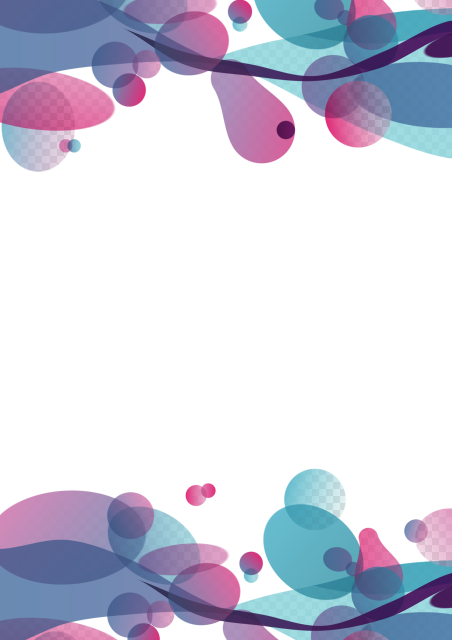
Give the GLSL for this background, as a Shadertoy shader.

```glsl
#define GRID 768.0                    // design units over the canvas height
#define CELL 8.5                      // checker size
#define OVERLAP 0.62                  // how far overlapping inks multiply
#define LOWER_SHIFT vec2(22.0, 662.5) // place of the lower group
#define LOWER_SCALE 0.97
#define PINK vec3(0.88, 0.17, 0.47)
#define ROSE vec3(0.87, 0.53, 0.72)
#define TEAL vec3(0.40, 0.74, 0.81)
#define AQUA vec3(0.52, 0.83, 0.86)
#define BLUE vec3(0.42, 0.54, 0.70)
#define MAUVE vec3(0.64, 0.52, 0.71)
#define PLUM vec3(0.36, 0.12, 0.38)

vec2 pos;      // point in the group, y pointing down
vec3 paper;    // colour built up so far
float soft;    // edge width
float checker; // 0 or 1 per cell

// Lays a translucent ink over the paper; fade reveals the checker
void lay(float dist, vec3 ink, float fade) {
    ink = mix(ink, vec3(0.97 - 0.10 * checker), clamp(fade, 0.0, 1.0));
    float cover = 1.0 - smoothstep(-soft, soft, dist);
    paper = mix(paper, mix(ink, ink * paper, OVERLAP), cover);
}

// Position from 0 to 1 along a direction through a shape
float along(vec2 centre, float size, float angle) {
    float t = dot(pos - centre, vec2(cos(angle), sin(angle))) / size;
    return clamp(0.5 + 0.5 * t, 0.0, 1.0);
}

void oval(vec2 centre, vec2 radii, float tilt, vec3 from, vec3 to, float angle, float fade) {
    vec2 q = pos - centre;
    float c = cos(tilt), s = sin(tilt);
    q = vec2(c * q.x + s * q.y, c * q.y - s * q.x);
    float t = along(centre, max(radii.x, radii.y), angle);
    lay((length(q / radii) - 1.0) * min(radii.x, radii.y), mix(from, to, t), fade * t);
}

void bubble(vec2 centre, float radius, vec3 from, vec3 to, float angle, float fade) {
    oval(centre, vec2(radius), 0.0, from, to, angle, fade);
}

// Tapered drop between two circles
void drop(vec2 a, float ra, vec2 b, float rb, vec3 from, vec3 to, float angle, float fade) {
    vec2 axis = b - a;
    float h = clamp(dot(pos - a, axis) / dot(axis, axis), 0.0, 1.0);
    float t = along(b, rb * 1.3, angle);
    float radius = mix(ra, rb, smoothstep(0.0, 1.0, h));
    lay(length(pos - a - axis * h) - radius, mix(from, to, t), fade * (1.0 - h * 0.5));
}

// Smooth curve through eight evenly spaced heights
float curve(float k[8]) {
    float x = clamp((pos.x + 20.0) / 80.0, 0.0, 6.999);
    int i = int(x);
    float f = fract(x);
    float a = k[max(i - 1, 0)], b = k[i], c = k[i + 1], d = k[min(i + 2, 7)];
    return b + 0.5 * f * (c - a + f * (2.0 * a - 5.0 * b + 4.0 * c - d
        + f * (3.0 * (b - c) + d - a)));
}

void band(float top, float bottom, vec3 from, vec3 to, float fade) {
    float t = smoothstep(0.0, 540.0, pos.x);
    lay(max(top - pos.y, pos.y - bottom), mix(from, to, t), fade);
}

void drawGroup() {
    // Large shapes at the left
    oval(vec2(60, -18), vec2(98, 58), -0.06, ROSE, BLUE, 0.65, 0.15);
    oval(vec2(168, -8), vec2(62, 42), 0.55, BLUE, AQUA, -0.3, 0.40);
    oval(vec2(46, 152), vec2(44, 54), 0.0, TEAL, ROSE, 0.15, 0.80);
    oval(vec2(42, 119), vec2(96, 36), 0.13, PINK, ROSE, -1.45, 0.50);
    oval(vec2(204, 9), vec2(56, 19), -0.10, MAUVE, ROSE, 0.0, 0.25);

    // Wide waves
    float blueTop = curve(float[8](-4., -15., 10., 55., 90., 110., 110., 110.));
    float blueLow = curve(float[8](118., 88., 77., 74., 82., 96., 96., 96.));
    band(blueTop, blueLow, BLUE, MAUVE, 0.0);
    float aquaTop = curve(float[8](120., 120., 110., 82., 56., 38., 17., 10.));
    float aquaLow = curve(float[8](60., 60., 60., 66., 88., 128., 165., 190.));
    band(aquaTop, aquaLow, AQUA, AQUA, 0.22);
    float tealLow = curve(float[8](0., 0., 0., 0., 20., 45., 52., 38.));
    band(aquaTop, tealLow, TEAL, TEAL, 0.0);
    oval(vec2(517, 114), vec2(97, 39), 0.08, BLUE, BLUE * 1.1, 0.0, 0.0);

    // Large shapes at the right
    bubble(vec2(367, -65), 38.0, TEAL, AQUA, 0.3, 0.85);
    oval(vec2(365, 0), vec2(68, 52), 0.70, TEAL, TEAL * 0.88, 0.7, 0.0);
    drop(vec2(433, -18), 12.0, vec2(446, 30), 30.0, PINK, ROSE, 0.5, 0.30);
    bubble(vec2(445, 51), 33.0, BLUE, TEAL, -0.6, 0.0);
    oval(vec2(534, -18), vec2(43, 36), 0.0, ROSE, ROSE, 2.6, 0.75);
    bubble(vec2(400, 104), 38.0, MAUVE, BLUE, 0.0, 0.20);
    bubble(vec2(430, 137), 40.0, PINK, ROSE, -0.2, 0.75);
    drop(vec2(276, 94), 23.0, vec2(314, 156), 40.0, MAUVE, mix(ROSE, PINK, 0.6), 0.2, 0.12);

    // Narrow dark ribbon
    float ribbonTop = curve(float[8](20., 20., 32., 62., 77., 91., 62., 25.));
    float ribbonLow = curve(float[8](10., 10., 30., 77., 91., 97., 80., 42.));
    band(ribbonTop, ribbonLow, BLUE * 0.6, PLUM * 1.15, 0.0);
    oval(vec2(552, 52), vec2(44, 14), -0.25, PLUM, PLUM, 0.0, 0.0);

    // Bubbles
    oval(vec2(230, 52), vec2(45, 38), -0.25, BLUE, mix(PINK, ROSE, 0.5), -0.5, 0.10);
    bubble(vec2(139, -45), 29.0, BLUE, ROSE, -0.5, 0.10);
    bubble(vec2(138, 78), 28.0, BLUE, MAUVE, 0.2, 0.10);
    bubble(vec2(176, 77), 17.0, MAUVE, ROSE, 0.0, 0.30);
    bubble(vec2(155, 108), 20.0, BLUE, PINK, 0.3, 0.0);
    bubble(vec2(288, 29), 9.0, TEAL, AQUA, 0.0, 0.50);
    bubble(vec2(288, 14), 14.5, BLUE, PINK, -0.8, 0.0);
    bubble(vec2(220, -70), 13.0, PINK, ROSE, 0.0, 0.40);
    bubble(vec2(235, -76), 9.0, ROSE, PINK, 0.0, 0.0);
    oval(vec2(395, 9), vec2(18, 15), 0.2, BLUE, MAUVE, 0.0, 0.0);
    bubble(vec2(414, 21), 9.0, BLUE, MAUVE, 0.0, 0.0);
    bubble(vec2(492, -26), 14.5, BLUE, ROSE, 0.3, 0.30);
    bubble(vec2(343, 156), 11.0, PLUM, PLUM * 1.3, 0.0, 0.0);
    bubble(vec2(79, 175), 8.0, ROSE, ROSE, 0.0, 0.10);
    bubble(vec2(89, 175), 8.0, BLUE, AQUA, 0.0, 0.20);
}

void mainImage(out vec4 fragColor, in vec2 fragCoord) {
    vec2 grid = vec2(fragCoord.x, iResolution.y - fragCoord.y) * GRID / iResolution.y;
    vec2 cell = floor(grid / CELL);
    checker = mod(cell.x + cell.y, 2.0);
    soft = 0.75 * GRID / iResolution.y;
    paper = vec3(1.0);
    // The same group stands at the top and again at the bottom
    pos = grid.y < 0.5 * GRID ? grid : (grid - LOWER_SHIFT) / LOWER_SCALE;
    drawGroup();
    fragColor = vec4(paper, 1.0);
}
```
